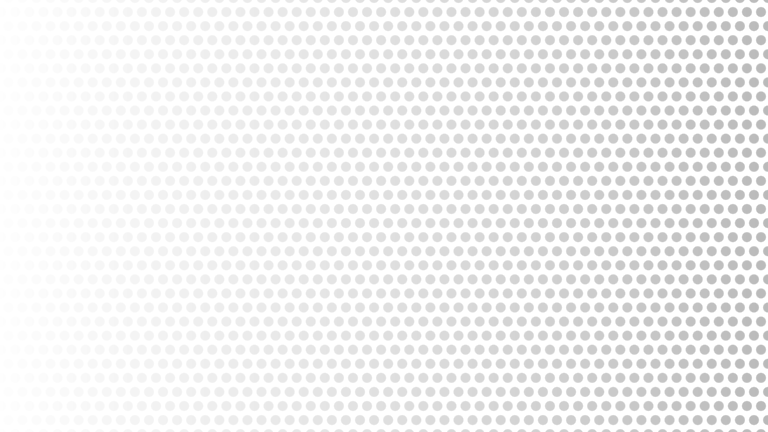
This pattern is drawn by a WebGL 2 fragment shader. Its source:

```glsl
#version 300 es
precision highp float;
// Staggered rows of round grey dots fading from white at the left to mid grey at the right.

uniform vec2 u_resolution;
out vec4 fragColor;

// Lengths are fractions of the canvas height.
const float PITCH = 0.03257;
const float DOT_RADIUS = 0.0115;
const vec2 GRID_ORIGIN = vec2(0.0028, 0.0602);

const vec3 PAPER = vec3(1.0);

// Distance to the nearest dot edge; odd rows are shifted by half a pitch.
float dotDistance(vec2 p, float pitch, float radius) {
    vec2 cell = p / pitch;
    float row = floor(cell.y + 0.5);
    cell.x += 0.5 * mod(row, 2.0);
    vec2 offset = fract(cell + 0.5) - 0.5;
    return length(offset) * pitch - radius;
}

// Grey level of the dots across the canvas, x from 0 to 1.
float dotShade(float x) {
    return 0.995 - 0.21 * x - 0.055 * x * x;
}

// Antialiased coverage of a shape from its signed distance.
float coverage(float dist, float pixel) {
    return clamp(0.5 - dist / pixel, 0.0, 1.0);
}

void main() {
    vec2 p = gl_FragCoord.xy / u_resolution.y;
    float pixel = 1.0 / u_resolution.y;

    float dist = dotDistance(p - GRID_ORIGIN, PITCH, DOT_RADIUS);
    vec3 dotColor = vec3(dotShade(gl_FragCoord.x / u_resolution.x));

    vec3 color = mix(PAPER, dotColor, coverage(dist, 1.3 * pixel));
    fragColor = vec4(color, 1.0);
}
```
